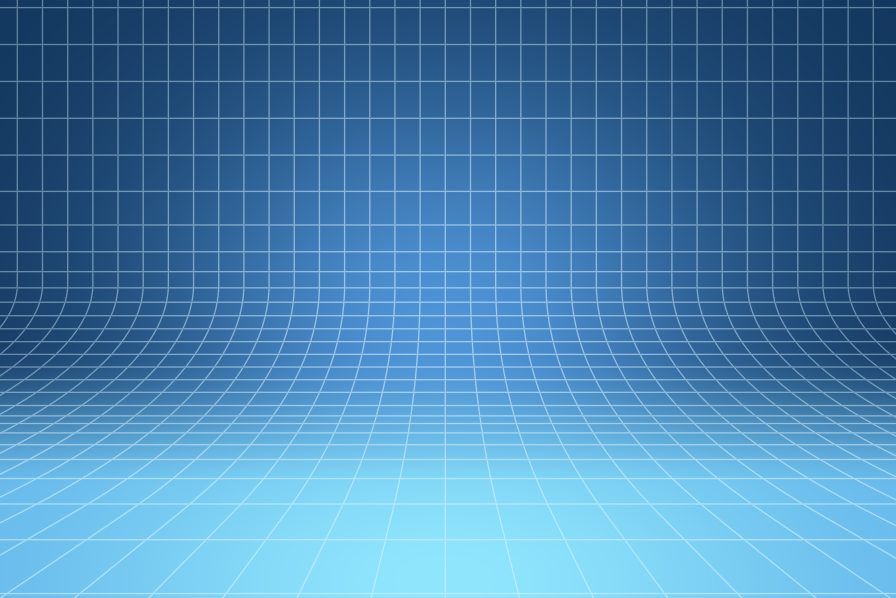
This background is drawn by a Shadertoy shader. Its source:

```glsl
// Blue studio backdrop: a gridded wall that curves forward into a glowing floor.

// Colours
const vec3 WALL_DARK   = vec3(0.07, 0.21, 0.36);
const vec3 WALL_GLOW   = vec3(0.31, 0.58, 0.84);
const vec3 FLOOR_SIDE  = vec3(0.38, 0.70, 0.91);
const vec3 FLOOR_GLOW  = vec3(0.56, 0.90, 0.99);
const vec3 LINE_COLOUR = vec3(0.82, 0.94, 1.00);

// Glows: centre depth below the top edge, and radii in canvas heights
const float WALL_GLOW_DEPTH  = 0.566;
const vec2  WALL_GLOW_RADII  = vec2(0.50, 0.46);
const float FLOOR_GLOW_DEPTH = 0.97;
const vec2  FLOOR_GLOW_RADII = vec2(0.60, 0.30);
const vec2  FLOOR_FADE       = vec2(0.57, 0.82);

// Columns
const float CENTRE_X     = 0.497;
const float COLUMN_WIDTH = 0.0421;
const float BEND_START   = 0.475;  // depth where columns begin to spread
const float BEND_LENGTH  = 0.385;  // beyond this the floor is flat
const float BEND_AMOUNT  = 7.6;

// Rows
const float FIRST_ROW     = 0.0127;
const float WALL_DENSITY  = 16.2;
const float CURVE_DENSITY = 31.2;  // extra rows per height on the curve
const float CURVE_DEPTH   = 0.4453;
const float CURVE_SOFT    = 0.0322;
const float HORIZON       = 0.547;
const float FLOOR_ROWS    = 30.95;
const float FLOOR_SCALE   = 1.76;
const vec2  FLOOR_JOIN    = vec2(0.67, 0.715);

const float LINE_WIDTH = 0.0022;

float glow(vec2 offset, vec2 radii) {
    vec2 q = offset / radii;
    return exp(-dot(q, q));
}

// Sideways magnification: quadratic on the bend, then linear
float columnSpread(float depth) {
    float d = max(depth - BEND_START, 0.0);
    float m = min(d, BEND_LENGTH);
    return 1.0 + BEND_AMOUNT * m * (2.0 * d - m);
}

// Row count from the top: even wall, dense curve, perspective floor
float rowIndex(float depth) {
    float softRamp = CURVE_SOFT * log(1.0 + exp((depth - CURVE_DEPTH) / CURVE_SOFT));
    float wall = (depth - FIRST_ROW) * WALL_DENSITY + CURVE_DENSITY * softRamp;
    float ground = FLOOR_ROWS - FLOOR_SCALE / max(depth - HORIZON, 0.05);
    return mix(wall, ground, smoothstep(FLOOR_JOIN.x, FLOOR_JOIN.y, depth));
}

// Coverage of a thin line at every whole value of the coordinate
float gridLine(float coord) {
    float rate = length(vec2(dFdx(coord), dFdy(coord)));
    float pixels = abs(fract(coord + 0.5) - 0.5) / max(rate, 1e-5);
    float halfWidth = 0.5 * LINE_WIDTH * iResolution.y;
    return clamp(halfWidth + 0.5 - pixels, 0.0, min(1.0, 2.0 * halfWidth));
}

void mainImage(out vec4 fragColor, in vec2 fragCoord) {
    vec2 uv = fragCoord / iResolution.xy;
    float x = (uv.x - CENTRE_X) * iResolution.x / iResolution.y;
    float depth = 1.0 - uv.y;

    // Lit wall blending into the bright floor
    float wallLight = glow(vec2(x, depth - WALL_GLOW_DEPTH), WALL_GLOW_RADII);
    float floorLight = glow(vec2(x, depth - FLOOR_GLOW_DEPTH), FLOOR_GLOW_RADII);
    float floorMix = smoothstep(FLOOR_FADE.x, FLOOR_FADE.y, depth);
    vec3 wall = mix(WALL_DARK, WALL_GLOW, wallLight);
    vec3 ground = mix(FLOOR_SIDE, FLOOR_GLOW, floorLight);
    vec3 colour = mix(wall, ground, floorMix);

    // Grid, faint in the dark corners and clearer toward the light
    float columns = gridLine(x / (COLUMN_WIDTH * columnSpread(depth)));
    float rows = gridLine(rowIndex(depth));
    float strength = mix(0.40, 0.62, max(wallLight, floorMix));
    colour = mix(colour, LINE_COLOUR, strength * max(columns, rows));

    fragColor = vec4(colour, 1.0);
}
```
